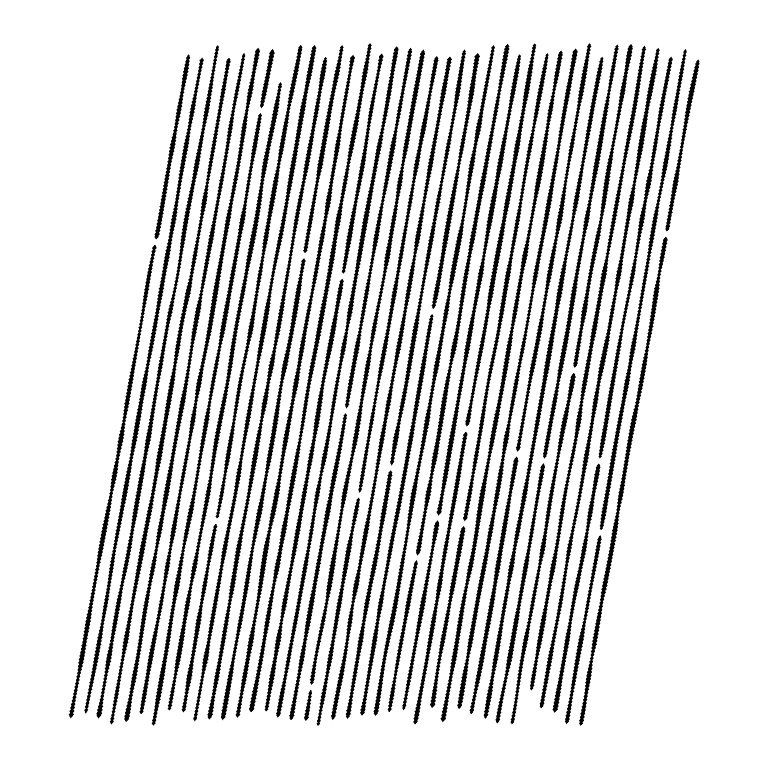
This pattern is drawn by a WebGL 2 fragment shader. Its source:

```glsl
#version 300 es
precision highp float;
// Thirty-eight slanted ink strokes with serrated edges, uneven ends and small breaks.

uniform vec2 u_resolution;
out vec4 fragColor;

const vec3 PAPER = vec3(1.0);
const vec3 INK = vec3(0.008);

const float STROKES = 38.0;
const float PITCH = 0.01795;         // horizontal spacing of the strokes
const float SLANT = 0.1765;          // horizontal shift per unit of height
const float CENTER_X = 0.5017;
const float HALF_WIDTH = 0.0024;
const float TOOTH = 0.0045;          // length of one edge tooth
const float SHORT_TOP = 7.0;         // stroke cut short at its top
const float SHORT_BOTTOM = 33.0;     // stroke cut short at its bottom

float hash(vec2 p) {
    return fract(sin(dot(p, vec2(127.1, 311.7))) * 43758.5453);
}

// Smooth one-dimensional noise, separate for each seed
float noise(float x, float seed) {
    float cell = floor(x);
    float t = fract(x);
    t = t * t * (3.0 - 2.0 * t);
    return mix(hash(vec2(cell, seed)), hash(vec2(cell + 1.0, seed)), t);
}

// Triangular teeth of random height, from -0.5 to 0.5
float teeth(float x, float seed) {
    float wave = 1.0 - abs(2.0 * fract(x) - 1.0);
    return (wave - 0.5) * mix(0.5, 1.0, hash(vec2(floor(x), seed)));
}

// Small sideways wander of a stroke
float wander(float y, float id) {
    return (noise(y * 14.0, id + 50.0) - 0.5) * 0.0018;
}

// Half width along one side, with slow swelling and fine teeth
float edgeWidth(float y, float id, float side) {
    float swell = (noise(y * 42.0, id + 100.0) - 0.5) * 0.0014;
    float jag = teeth(y / TOOTH + hash(vec2(id, 3.0)), id + 200.0 + side * 40.0);
    return HALF_WIDTH + swell + jag * 0.0016;
}

// Distance inside the uneven ends, positive on the stroke
float insideEnds(float y, float id) {
    float top = mix(0.922, 0.944, hash(vec2(id, 11.0)));
    float bottom = mix(0.078, 0.053, hash(vec2(id, 17.0)));
    top = id == SHORT_TOP ? 0.893 : top;
    bottom = id == SHORT_BOTTOM ? 0.101 : bottom;
    return min(top - y, y - bottom);
}

// Distance outside the occasional break, positive on the stroke
float outsideBreak(float y, float id) {
    if (hash(vec2(id, 23.0)) > 0.63) return 1.0;
    float breakY = mix(0.1, 0.86, hash(vec2(id, 29.0)));
    return abs(y - breakY) - 0.0032;
}

// Signed distance to the edge of one stroke
float strokeDistance(vec2 p, float id) {
    float axis = CENTER_X + (id - 0.5 * (STROKES - 1.0)) * PITCH
               + SLANT * (p.y - 0.5) + wander(p.y, id);
    float offset = (p.x - axis) / sqrt(1.0 + SLANT * SLANT);
    float width = edgeWidth(p.y, id, step(0.0, offset));
    // Pointed tips at the ends and beside the break
    width = min(width, 0.8 * insideEnds(p.y, id));
    width = min(width, 0.8 * outsideBreak(p.y, id));
    return abs(offset) - width;
}

void main() {
    float size = min(u_resolution.x, u_resolution.y);
    vec2 p = (gl_FragCoord.xy - 0.5 * u_resolution) / size + 0.5;

    // Nearest stroke
    float across = p.x - CENTER_X - SLANT * (p.y - 0.5);
    float id = floor(across / PITCH + 0.5 * STROKES);
    id = clamp(id, 0.0, STROKES - 1.0);

    // Edge smoothing over one pixel
    float coverage = clamp(0.5 - strokeDistance(p, id) * size, 0.0, 1.0);
    fragColor = vec4(mix(PAPER, INK, coverage), 1.0);
}
```
